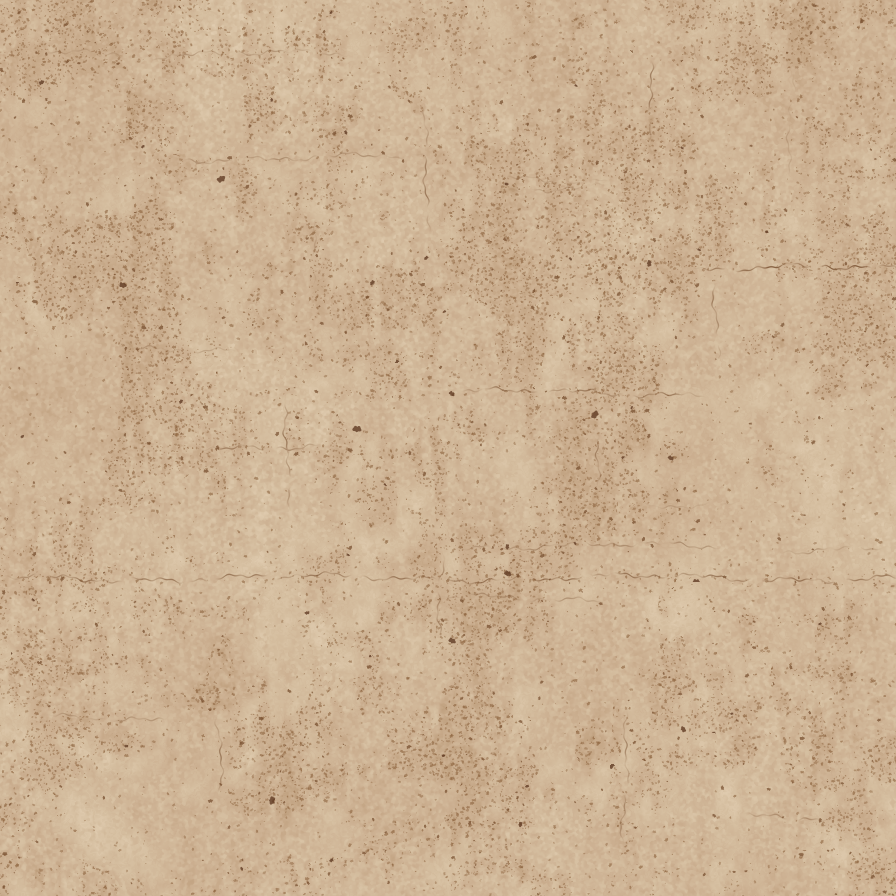
Write a Shadertoy shader that draws this texture.

```glsl
// Weathered sand-coloured plaster wall with brown stains, pits and hairline cracks.

const vec3 CREAM = vec3(0.88, 0.80, 0.69);
const vec3 PALE  = vec3(0.835, 0.745, 0.625);
const vec3 SAND  = vec3(0.80, 0.69, 0.57);
const vec3 TAN   = vec3(0.76, 0.64, 0.51);
const vec3 UMBER = vec3(0.67, 0.53, 0.39);
const vec3 RUST  = vec3(0.52, 0.35, 0.20);
const vec3 SOOT  = vec3(0.35, 0.20, 0.11);

const float BASE_WEAR = 0.47;     // 0 pale, 1 sand, 2 tan, 3 umber
const float CLOUD_WEAR = 1.5;
const float GRAIN_WEAR = 2.0;
const float STAIN_WEAR = 0.50;
const float CRACK_WIDTH = 0.0004;
const int FLAT_CRACKS = 14;
const int UPRIGHT_CRACKS = 11;
const vec2 LONG_SEAM = vec2(0.0, 0.355);
const vec2 RIGHT_SEAM = vec2(0.77, 0.70);

vec2 hash2(vec2 p) {
    vec3 q = fract(p.xyx * vec3(0.1031, 0.1030, 0.0973));
    q += dot(q, q.yzx + 33.33);
    return fract((q.xx + q.yz) * q.zy);
}

// Smooth cellular noise: random cell values blended by distance.
float cells(vec2 p) {
    vec2 id = floor(p), f = p - id;
    float sum = 0.0, total = 0.0;
    for (int y = -1; y <= 1; y++)
    for (int x = -1; x <= 1; x++) {
        vec2 o = vec2(x, y);
        vec2 d = o + hash2(id + o) - f;
        float weight = exp(-6.0 * dot(d, d));
        sum += weight * hash2(id + o + 71.7).x;
        total += weight;
    }
    return sum / total;
}

float layeredCells(vec2 p) {
    float sum = 0.0, gain = 0.45;
    for (int i = 0; i < 4; i++) {
        sum += gain * cells(p);
        p = mat2(1.6, 1.2, -1.2, 1.6) * p + 19.3;
        gain *= 0.62;
    }
    return sum * 0.99;
}

// Scattered, slightly uneven round pits; radii are in cell units.
float pits(vec2 p, float scale, float density, vec2 radii, float px) {
    p *= scale;
    vec2 id = floor(p), f = p - id;
    float cover = 0.0, soft = px * scale * 0.7;
    for (int y = -1; y <= 1; y++)
    for (int x = -1; x <= 1; x++) {
        vec2 o = vec2(x, y);
        vec2 d = o + hash2(id + o) - f;
        vec2 r = hash2(id + o + 37.1);
        float angle = atan(d.y, d.x);
        float radius = mix(radii.x, radii.y, r.y * r.y);
        radius *= 1.0 + 0.22 * sin(2.0 * angle + r.y * 40.0) + 0.12 * sin(5.0 * angle + r.x * 90.0);
        float dotCover = 1.0 - smoothstep(radius - soft, radius + soft, length(d));
        cover = max(cover, dotCover * step(r.x, density));
    }
    return cover;
}

// Jagged hairline running along x, broken up and fading at both ends.
float crack(vec2 p, vec2 start, float len, float seed, float px) {
    float x = p.x, along = x - start.x;
    float wander = 0.0030 * sin(17.0 * x + seed) + 0.0020 * sin(61.0 * x + 2.1 * seed)
                 + 0.0014 * sin(173.0 * x + 3.7 * seed) + 0.0009 * sin(409.0 * x + 5.3 * seed);
    float d = abs(p.y - start.y - wander);
    float ends = smoothstep(0.0, 0.03, along) * (1.0 - smoothstep(len - 0.03, len, along));
    float gaps = 0.5 + 0.35 * sin(71.0 * x + seed * 7.0) + 0.35 * sin(197.0 * x + seed * 4.0);
    return ends * clamp(gaps, 0.0, 1.0) * (1.0 - smoothstep(0.0, CRACK_WIDTH + px, d));
}

vec3 plaster(float wear) {
    vec3 c = mix(CREAM, PALE, clamp(wear + 1.0, 0.0, 1.0));
    c = mix(c, SAND, clamp(wear, 0.0, 1.0));
    c = mix(c, TAN, clamp(wear - 1.0, 0.0, 1.0));
    return mix(c, UMBER, clamp(wear - 2.0, 0.0, 1.0));
}

void mainImage(out vec4 fragColor, in vec2 fragCoord) {
    float px = 1.0 / iResolution.y;
    vec2 p = fragCoord * px;

    // Stains: small blotches broken into vertical runs and thin level bands
    float cloud = layeredCells(p * vec2(6.0, 5.0) + 3.0);
    float blotch = layeredCells(p * vec2(9.0, 8.0) + 41.0) + 0.05 * smoothstep(0.1, 0.6, p.y);
    float runs = cells(p * vec2(95.0, 20.0));
    float bands = cells(p * vec2(10.0, 55.0) + 9.0);
    float clumps = cells(p * 55.0 + 27.0);
    float seamDirt = exp(-pow((p.y - LONG_SEAM.y) / 0.009, 2.0));
    float stain = smoothstep(0.46, 0.74, blotch + 0.25 * (runs + bands + clumps - 1.5));
    float dirt = clamp(stain + 0.4 * seamDirt * bands, 0.0, 1.0);

    // Fine grain and small pale chipped patches
    float grain = 0.4 * cells(p * 170.0) + 0.6 * cells(p * 310.0 + 5.0) - 0.5;
    float chips = smoothstep(0.60, 0.78, layeredCells(p * vec2(19.0, 16.0) + 83.0) + 0.5 * grain);
    float wear = BASE_WEAR + CLOUD_WEAR * (cloud - 0.5) + GRAIN_WEAR * grain
               + STAIN_WEAR * dirt * (0.6 + 0.8 * runs) + 0.35 * (runs - 0.5) - 0.9 * chips;
    vec3 color = plaster(wear);

    // Dust and pits in growing sizes, crowded inside the stains
    float dust = pits(p + 0.13, 270.0, 0.03 + 0.45 * dirt, vec2(0.12, 0.45), px);
    float specks = pits(p, 165.0, 0.03 + 0.30 * dirt, vec2(0.10, 0.33), px);
    float holes = pits(p + 0.37, 62.0, 0.07 + 0.28 * dirt, vec2(0.04, 0.14), px);
    float craters = pits(p + 0.71, 21.0, 0.04 + 0.20 * dirt, vec2(0.03, 0.085), px);
    color = mix(color, RUST, 0.42 * dust);
    color = mix(color, RUST, 0.55 * specks);
    color = mix(color, mix(RUST, SOOT, 0.4), 0.70 * holes);
    color = mix(color, SOOT, 0.75 * craters);

    // Cracks: two long seams, then scattered level and upright hairlines
    float lines = 0.7 * crack(p, LONG_SEAM, 1.1, 2.0, px);
    lines = max(lines, crack(p, RIGHT_SEAM, 0.3, 5.0, px));
    for (int i = 0; i < FLAT_CRACKS; i++) {
        vec2 a = hash2(vec2(float(i), 3.0)), b = hash2(vec2(float(i), 8.0));
        lines = max(lines, mix(0.2, 0.7, b.y) * crack(p, a - vec2(0.1, 0.0), 0.1 + 0.25 * b.x, 40.0 * b.y, px));
    }
    for (int i = 0; i < UPRIGHT_CRACKS; i++) {
        vec2 a = hash2(vec2(float(i), 15.0)), b = hash2(vec2(float(i), 22.0));
        lines = max(lines, mix(0.2, 0.7, b.y) * crack(p.yx, a, 0.07 + 0.10 * b.x, 40.0 * b.y, px));
    }
    color = mix(color, mix(RUST, SOOT, 0.4), 0.8 * lines);

    fragColor = vec4(color, 1.0);
}
```
